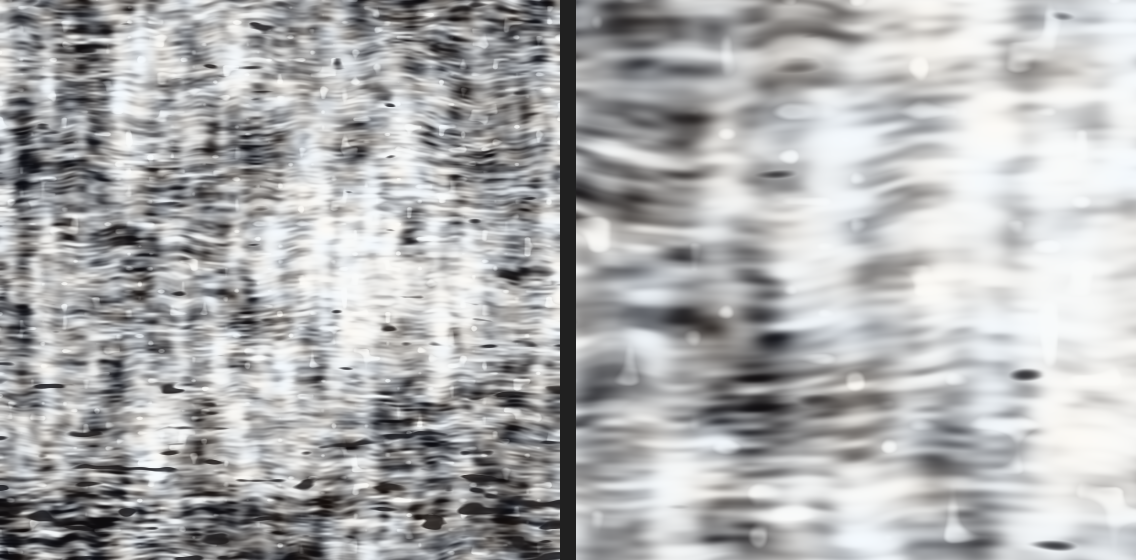
Left, the full canvas; right, a detail of the centre.
Write a Shadertoy shader that draws this texture.

```glsl
float hash(vec2 p) {
    vec3 q = fract(vec3(p.xyx) * vec3(0.1031, 0.1030, 0.0973));
    q += dot(q, q.yzx + 33.33);
    return fract((q.x + q.y) * q.z);
}

// Value noise centred on zero
float noise(vec2 p) {
    vec2 cell = floor(p), f = fract(p);
    f = f * f * (3.0 - 2.0 * f);
    float low = mix(hash(cell), hash(cell + vec2(1, 0)), f.x);
    float high = mix(hash(cell + vec2(0, 1)), hash(cell + vec2(1, 1)), f.x);
    return mix(low, high, f.y) - 0.5;
}

// Tall soft bands with ragged sides
float columns(vec2 p) {
    p.x += 0.016 * noise(p * vec2(16, 95) + 7.0) + 0.012 * noise(p * vec2(9, 14));
    return 0.50 * noise(p * vec2(23, 5.5) + 31.0)
         + 0.36 * noise(p * vec2(47, 12) + 83.0)
         + 0.20 * noise(p * vec2(60, 40) + 19.0);
}

// Thin, slightly wavy horizontal brush lines
float streaks(vec2 p) {
    p.y += 0.022 * noise(p * vec2(7, 9) + 3.0) + 0.006 * noise(p * vec2(28, 22));
    return 0.30 * noise(p * vec2(14, 62) + 47.0)
         + 0.46 * noise(p * vec2(22, 135) + 11.0)
         + 0.34 * noise(p * vec2(48, 235) + 59.0);
}

// Sparse heavy strokes, denser towards the bottom
float dashes(vec2 p) {
    p.y += 0.012 * noise(p * vec2(12, 14) + 71.0);
    float stroke = noise(p * vec2(13, 68) + 131.0) + 0.3 * noise(p * vec2(40, 120));
    float threshold = mix(0.25, 0.42, smoothstep(0.04, 0.4, p.y));
    return smoothstep(threshold, threshold + 0.13, stroke);
}

void mainImage(out vec4 fragColor, in vec2 fragCoord) {
    vec2 uv = fragCoord / iResolution.xy;

    // Light centre with worn, darker borders
    float border = 0.17 * smoothstep(0.42, 0.0, uv.y)
                 + 0.13 * smoothstep(0.86, 1.0, uv.y)
                 + 0.13 * smoothstep(0.12, 0.0, uv.x)
                 + 0.14 * smoothstep(0.86, 0.97, uv.x);
    float tone = 0.715 - border + 0.34 * noise(uv * 4.5 + 23.0) + columns(uv);

    // Streaks stand out in the shade and fade in the highlights
    float roughness = mix(1.3, 0.65, smoothstep(0.35, 0.95, tone));
    roughness *= 1.0 + 0.7 * noise(uv * vec2(9, 14) + 97.0);
    tone += roughness * streaks(uv);

    // Small pale flecks and dark strokes
    float fleck = noise(uv * vec2(52, 75) + 211.0);
    tone += 0.22 * smoothstep(0.3, 0.45, fleck);
    tone = mix(tone, 0.1, 0.85 * dashes(uv));

    // Soft shoulder and toe
    tone = tone > 0.8 ? 0.8 + 0.18 * tanh((tone - 0.8) / 0.2) : tone;
    tone = tone < 0.2 ? 0.2 + 0.15 * tanh((tone - 0.2) / 0.18) : tone;

    // Faint warm and cool drift over neutral grey
    float drift = 0.035 * noise(uv * vec2(24, 32) + 151.0);
    vec3 tint = mix(vec3(0.004, -0.005, 0.004), vec3(-0.004, 0.003, 0.003), tone);
    fragColor = vec4(tone + tint + drift * vec3(1.0, 0.1, -1.0), 1.0);
}
```
